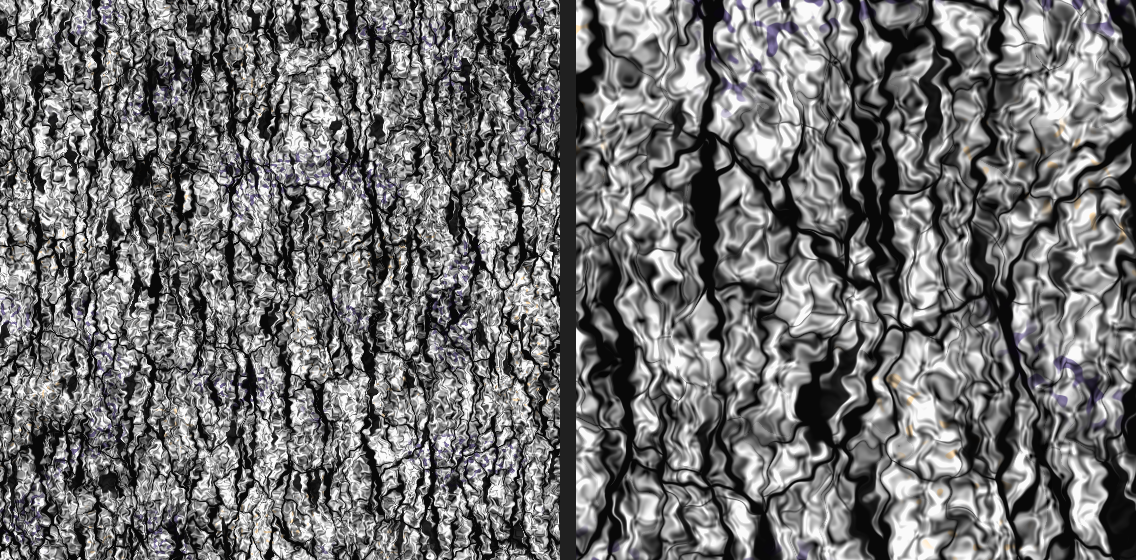
Left: the whole. Right: its middle third, enlarged.
This texture is drawn by a three.js fragment shader. Its source:

```glsl
varying vec2 vUv;

vec2 hash2(vec2 p) {
  vec3 q = fract(p.xyx * vec3(0.1031, 0.1030, 0.0973));
  q += dot(q, q.yzx + 33.33);
  return fract((q.xx + q.yz) * q.zy);
}

float gradientNoise(vec2 p) {
  vec2 cell = floor(p);
  vec2 f = p - cell;
  vec2 u = f * f * f * (f * (f * 6.0 - 15.0) + 10.0);
  vec4 corner;
  for (int i = 0; i < 4; i++) {
    vec2 o = vec2(mod(float(i), 2.0), floor(float(i) * 0.5));
    float angle = 6.2832 * hash2(cell + o).x;
    float slope = dot(vec2(cos(angle), sin(angle)), f - o);
    if (i == 0) corner.x = slope;
    else if (i == 1) corner.y = slope;
    else if (i == 2) corner.z = slope;
    else corner.w = slope;
  }
  return 1.4 * mix(mix(corner.x, corner.y, u.x), mix(corner.z, corner.w, u.x), u.y);
}

vec2 seedPoint(vec2 cell) {
  return 0.14 + 0.72 * hash2(cell + 40.0);
}

// Stretched Voronoi plates: x is the distance to the crack rim, y a plate id.
// Cracks are wide along the trunk and thin across it.
vec2 plates(vec2 p, vec2 count, float acrossWidth, float alongWidth) {
  vec2 q = p * count;
  vec2 base = floor(q);
  vec2 f = q - base;
  vec2 nearCell = vec2(0.0);
  vec2 nearest = vec2(9.0);
  for (int j = -1; j <= 1; j++) {
    for (int i = -1; i <= 1; i++) {
      vec2 o = vec2(float(i), float(j));
      vec2 toSeed = o + seedPoint(base + o) - f;
      if (dot(toSeed, toSeed) < dot(nearest, nearest)) {
        nearest = toSeed;
        nearCell = o;
      }
    }
  }
  float rim = 1.0;
  for (int j = -2; j <= 2; j++) {
    for (int i = -2; i <= 2; i++) {
      vec2 o = nearCell + vec2(float(i), float(j));
      vec2 toSeed = o + seedPoint(base + o) - f;
      vec2 between = toSeed - nearest;
      if (dot(between, between) > 0.0001) {
        vec2 normal = between * count;
        float edge = dot(0.5 * (nearest + toSeed), between) / length(normal);
        float upright = smoothstep(0.5, 1.0, abs(normalize(normal).x));
        rim = min(rim, edge - mix(acrossWidth, alongWidth, upright));
      }
    }
  }
  return vec2(rim, hash2(base + nearCell + 7.0).x);
}

void main() {
  vec2 p = vUv;

  // Bend the trunk and fray the plate outlines
  vec2 warped = p;
  warped += 0.016 * vec2(gradientNoise(p * vec2(9.0, 6.0)), gradientNoise(p * vec2(11.0, 7.0) + 31.0));
  warped += 0.007 * vec2(gradientNoise(p * vec2(34.0, 24.0) + 5.0), gradientNoise(p * vec2(38.0, 22.0) + 62.0));
  warped += 0.006 * vec2(gradientNoise(p * 85.0 + 13.0), gradientNoise(p * 85.0 + 77.0));

  // Large blocks, small plates and hairline splits
  float opening = gradientNoise(p * vec2(20.0, 12.0) + 18.0);
  vec2 block = plates(warped, vec2(12.0, 5.5), 0.0014, 0.0026 + 0.005 * opening);
  vec2 plate = plates(warped + 0.37, vec2(28.0, 13.0), 0.0004 + 0.002 * opening, 0.0012 + 0.005 * opening);
  vec2 flake = plates(warped + 0.71, vec2(46.0, 26.0), 0.0002, 0.0003 + 0.002 * opening);
  float rim = min(block.x, plate.x);
  float solid = smoothstep(-0.0010, 0.0012, rim);
  float split = 1.0 - smoothstep(-0.0004, 0.0014, flake.x);
  split *= smoothstep(-0.1, 0.25, gradientNoise(p * vec2(22.0, 13.0) + 91.0));

  // Deep upright fissures
  float fissure = smoothstep(0.42, 0.54, gradientNoise(warped * vec2(52.0, 11.0) + 3.0));

  // Mottled plate faces with coarse grain
  float tone = 0.65 + 0.18 * (plate.y - 0.5) + 0.14 * (flake.y - 0.5);
  tone += 0.16 * gradientNoise(p * vec2(5.0, 3.0) + 24.0);
  tone += 0.36 * gradientNoise(warped * vec2(56.0, 25.0) + 8.0);
  tone += 0.44 * gradientNoise(warped * vec2(120.0, 70.0) + 45.0);
  tone += 0.56 * gradientNoise(warped * vec2(240.0, 170.0) + 11.0);
  tone *= mix(0.66, 1.0, smoothstep(0.0, 0.006, rim));
  tone *= 1.0 - 0.6 * split;
  tone = mix(0.03, tone, solid * (1.0 - 0.9 * fissure));
  vec3 color = vec3(clamp(tone, 0.02, 0.98));

  // Sparse violet shadows and ochre lichen
  float patchy = gradientNoise(p * 8.0 + 52.0);
  float speck = gradientNoise(p * 110.0 + 29.0);
  float violet = smoothstep(0.30, 0.45, patchy) * smoothstep(0.15, 0.35, speck);
  float ochre = smoothstep(0.30, 0.45, -patchy) * smoothstep(0.40, 0.55, speck);
  color = mix(color, color * vec3(0.50, 0.46, 0.62) + vec3(0.02, 0.01, 0.04), violet);
  color = mix(color, color * vec3(1.05, 0.92, 0.74), ochre);
  gl_FragColor = vec4(color, 1.0);
}
```
